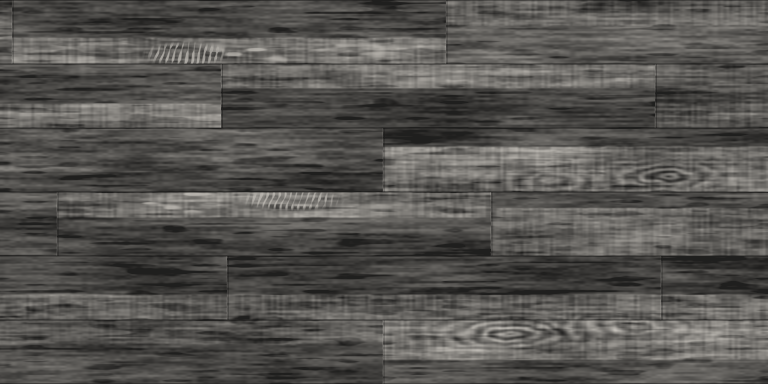
A WebGL 2 fragment shader for this texture:

```glsl
#version 300 es
precision highp float;
// Weathered grey plank floor: six staggered rows of long boards, each board
// made of two toned strips. Stretched value noise gives the grain, warped
// rings give the knots, and thresholded noise gives the worn white paint.

uniform vec2 u_resolution;
out vec4 fragColor;

const float ROWS = 6.0;
const float BOARD_LENGTH = 1.13;      // in canvas heights
const vec3 WARM_GREY = vec3(1.02, 1.0, 0.965);

// Per row: first joint. Per board: upper tone, lower tone, height of the split.
const float JOINT[6] = float[6](0.031, 0.576, 0.997, 0.148, 0.591, 0.997);
const float UPPER[18] = float[18](
  0.36, 0.29, 0.42,  0.31, 0.42, 0.37,  0.34, 0.25, 0.25,
  0.27, 0.45, 0.29,  0.27, 0.26, 0.26,  0.37, 0.44, 0.44);
const float LOWER[18] = float[18](
  0.36, 0.43, 0.34,  0.42, 0.27, 0.41,  0.25, 0.46, 0.46,
  0.30, 0.29, 0.42,  0.41, 0.41, 0.42,  0.30, 0.28, 0.28);
const float SPLIT[18] = float[18](
  0.50, 0.59, 0.40,  0.62, 0.38, 0.60,  0.69, 0.29, 0.29,
  0.60, 0.40, 0.25,  0.60, 0.60, 0.60,  0.38, 0.62, 0.62);

float hash(vec2 p) {
  vec3 q = fract(p.xyx * vec3(0.1031, 0.1030, 0.0973));
  q += dot(q, q.yzx + 33.33);
  return fract((q.x + q.y) * q.z);
}

float noise(vec2 p) {
  vec2 i = floor(p), f = fract(p);
  f = f * f * (3.0 - 2.0 * f);
  return mix(mix(hash(i), hash(i + vec2(1, 0)), f.x),
             mix(hash(i + vec2(0, 1)), hash(i + vec2(1, 1)), f.x), f.y);
}

// Noise centred on zero, with its own frequency along and across the board.
float streak(vec2 p, vec2 frequency, float seed) {
  return noise(p * frequency + seed * 17.3) - 0.5;
}

float bump(vec2 p, vec2 centre, vec2 size) {
  vec2 d = (p - centre) / size;
  return exp(-dot(d, d));
}

// Long oval growth rings fading away from the knot.
float knot(vec2 p, vec2 centre, vec2 size) {
  vec2 d = p - centre;
  d.y += 0.022 * streak(p, vec2(9.0, 12.0), 3.0);
  float radius = length(d * vec2(0.27, 1.0)) + 0.006 * streak(p, vec2(30.0, 50.0), 5.0);
  return sin(radius * 430.0) * bump(p, centre, size);
}

// Flaked paint: lengthwise streaks, or slanted saw bars when bars is 1.
float paint(vec2 p, vec2 centre, vec2 size, float bars) {
  float flakes = noise(p * vec2(18.0, 85.0) + 4.0);
  float slant = p.x + 0.25 * p.y + 0.008 * streak(p, vec2(25.0, 40.0), 2.0);
  float saw = 0.5 + 0.5 * sin(slant * 400.0);
  float cover = mix(flakes, 0.35 * flakes + 0.6 * saw, bars);
  return smoothstep(0.52, 0.78, cover) * smoothstep(0.2, 0.6, bump(p, centre, size));
}

float line(float distance, float width) {
  return 1.0 - smoothstep(0.4 * width, width, abs(distance));
}

// Brightness of the floor; p.y runs downward from the top edge.
float floorTone(vec2 p) {
  float rowPos = p.y * ROWS;
  int row = int(clamp(floor(rowPos), 0.0, ROWS - 1.0));
  float along = (p.x - JOINT[row]) / BOARD_LENGTH;
  int id = row * 3 + int(clamp(floor(along) + 1.0, 0.0, 2.0));
  float seed = float(id);
  float across = rowPos - float(row);
  float tone = mix(UPPER[id], LOWER[id], smoothstep(-0.015, 0.015, across - SPLIT[id]));
  float light = smoothstep(0.33, 0.41, tone);

  // Grain: broad stains, fibres, fine pores and faint cross saw marks.
  float grain = 0.15 * streak(p, vec2(3.5, 14.0), seed)
              + 0.13 * streak(p, vec2(5.0, 62.0), seed + 0.4)
              + 0.18 * streak(p, vec2(14.0, 170.0), seed + 0.7)
              + 0.08 * streak(p, vec2(70.0, 210.0), seed)
              + 0.09 * light * streak(p, vec2(130.0, 18.0), seed);
  float value = tone + grain * (0.5 + 1.5 * tone);
  value -= 0.12 * smoothstep(0.68, 0.85, noise(p * vec2(11.0, 120.0) + seed));

  // Knots and flame grain on the pale strips.
  float rings = knot(p, vec2(1.74, 0.456), vec2(0.16, 0.035))
              + 0.6 * knot(p, vec2(1.44, 0.475), vec2(0.28, 0.025))
              + knot(p, vec2(1.328, 0.867), vec2(0.21, 0.04))
              + 0.7 * knot(p, vec2(1.65, 0.85), vec2(0.28, 0.03))
              + 0.5 * knot(p, vec2(0.70, 0.845), vec2(0.15, 0.03))
              + 0.4 * knot(p, vec2(0.05, 0.815), vec2(0.16, 0.03));
  value += 0.15 * rings * light;

  // Worn paint on two boards.
  float worn = paint(p, vec2(0.485, 0.142), vec2(0.10, 0.03), 1.0)
             + paint(p, vec2(0.77, 0.135), vec2(0.25, 0.027), 0.0)
             + paint(p, vec2(0.47, 0.525), vec2(0.21, 0.03), 0.0)
             + paint(p, vec2(0.76, 0.52), vec2(0.12, 0.026), 1.0);
  value = mix(value, 0.74, 0.75 * min(worn, 1.0) * light);

  // Dark row seams and thin, broken pale joints.
  float seam = (rowPos - round(rowPos)) / ROWS;
  float joint = (along - round(along)) * BOARD_LENGTH;
  value *= 1.0 - 0.35 * line(seam, 0.003);
  value += 0.10 * line(joint, 0.0025) * noise(p * 70.0);
  return value * (1.0 - 0.3 * line(joint - 0.003, 0.0025));
}

void main() {
  // Four samples per pixel smooth every edge.
  float value = 0.0;
  for (int i = 0; i < 4; i++) {
    vec2 offset = 0.5 * vec2(i % 2, i / 2) - 0.25;
    vec2 p = (gl_FragCoord.xy + offset) / u_resolution.y;
    value += 0.25 * floorTone(vec2(p.x, 1.0 - p.y));
  }
  fragColor = vec4(clamp(value, 0.12, 0.85) * WARM_GREY, 1.0);
}
```
